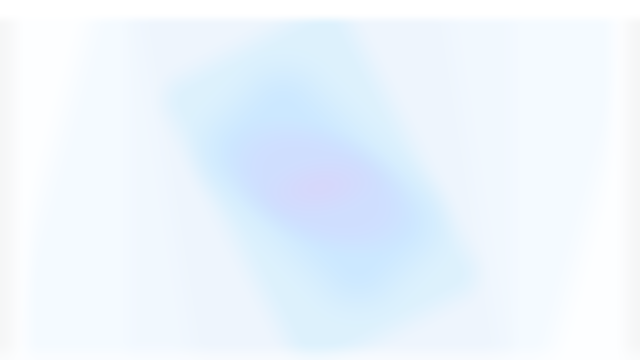
Reproduce this background procedurally as a Shadertoy shader.

```glsl
// A pale sky-blue backdrop: soft nested panels turn about a lilac core,
// over faint tilted bands that fade to white at the borders.
// Each layer is a rotated rounded box or ellipse with a wide smooth edge.

#define CENTRE      vec2(0.002, -0.020)
#define PANEL_SIZE  vec2(0.445, 0.278)
#define PANEL_TILT  -1.094
#define BLUE_SIZE   vec2(0.325, 0.178)
#define BLUE_TILT   -0.785
#define LILAC_SIZE  vec2(0.290, 0.165)
#define LILAC_TILT  -0.420
#define TOP_FADE    0.050
#define SIDE_FADE   0.075

const vec3 WHITE = vec3(0.992, 0.996, 1.000);
const vec3 ICE   = vec3(0.957, 0.980, 0.999);
const vec3 MIST  = vec3(0.947, 0.973, 0.998);
const vec3 HAZE  = vec3(0.932, 0.960, 0.992);
const vec3 AQUA  = vec3(0.865, 0.945, 0.990);
const vec3 BLUE  = vec3(0.800, 0.910, 1.000);
const vec3 LILAC = vec3(0.812, 0.872, 0.998);
const vec3 PINK  = vec3(0.838, 0.846, 0.985);
const vec3 GREY  = vec3(0.962, 0.964, 0.966);

// Coordinates along axes turned by the given angle
vec2 turn(vec2 p, float angle) {
    float c = cos(angle), s = sin(angle);
    return vec2(c * p.x + s * p.y, c * p.y - s * p.x);
}

float roundedBox(vec2 p, vec2 halfSize, float radius) {
    vec2 q = abs(p) - halfSize + radius;
    return length(max(q, 0.0)) + min(max(q.x, q.y), 0.0) - radius;
}

// Coverage from 1 inside to 0 outside, across a soft edge
float soft(float dist, float blur) {
    return 1.0 - smoothstep(-blur, blur, dist);
}

void mainImage(out vec4 fragColor, in vec2 fragCoord) {
    vec2 uv = fragCoord / iResolution.y;
    float aspect = iResolution.x / iResolution.y;
    vec2 p = uv - vec2(0.5 * aspect, 0.5) - CENTRE;

    // Faint background bands, from the outside in
    vec3 color = WHITE;
    color = mix(color, ICE, soft(abs(p.x - 0.28 * p.y) - 0.768, 0.060));
    color = mix(color, MIST, soft(abs(p.x) - 0.537, 0.030));
    color = mix(color, HAZE, soft(abs(p.x + 0.16 * p.y) - 0.430, 0.060));

    // Tilted panel and the bluer panel within it
    float panel = roundedBox(turn(p, PANEL_TILT), PANEL_SIZE, 0.07);
    color = mix(color, AQUA, soft(panel, 0.050));
    float inner = roundedBox(turn(p, BLUE_TILT), BLUE_SIZE, 0.11);
    color = mix(color, BLUE, soft(inner, 0.085));

    // Lilac ellipse with a small pink heart
    float radius = length(turn(p, LILAC_TILT) / LILAC_SIZE);
    color = mix(color, LILAC, 1.0 - smoothstep(0.55, 1.10, radius));
    float heart = length(turn(p, 0.15) / vec2(0.19, 0.10));
    color = mix(color, PINK, 1.0 - smoothstep(0.0, 1.0, heart));

    // White borders above and below, greyer ones at the sides
    float side = min(uv.x, aspect - uv.x);
    color = mix(WHITE, color, smoothstep(0.04, 0.11, side));
    color = mix(GREY, color, smoothstep(0.0, SIDE_FADE, side));
    color = mix(color, WHITE, 0.6 * (1.0 - smoothstep(0.0, 0.05, uv.y)));
    float top = 1.0 - smoothstep(TOP_FADE - 0.015, TOP_FADE + 0.02, 1.0 - uv.y);
    color = mix(color, vec3(1.0), top);

    fragColor = vec4(color, 1.0);
}
```
